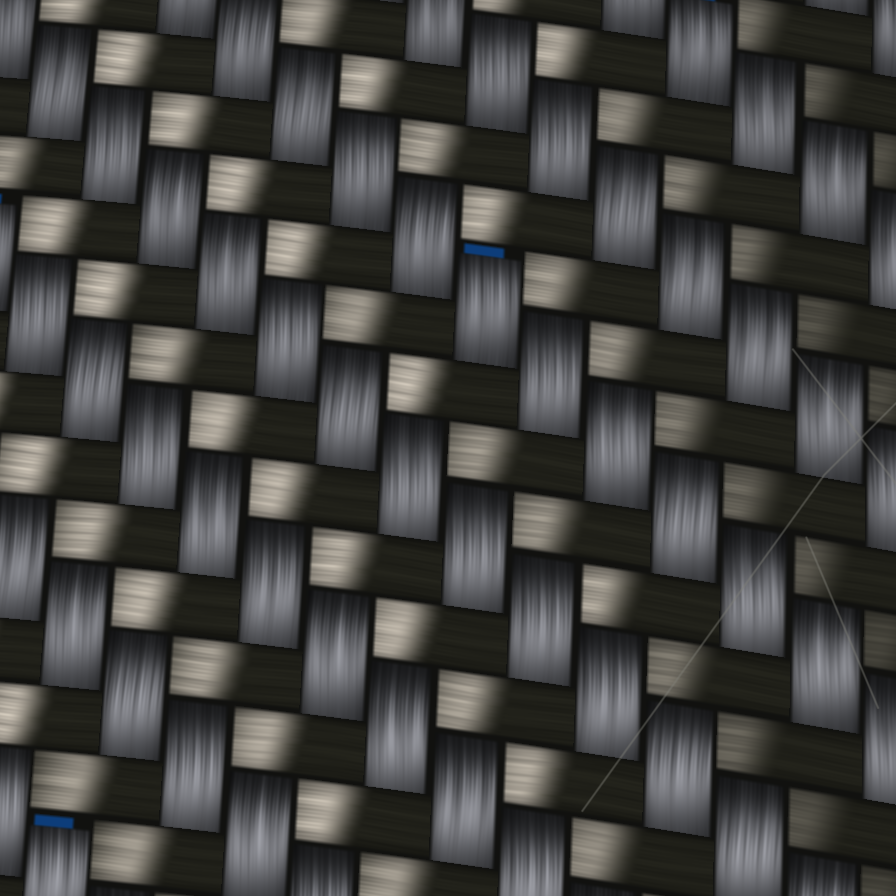
A WebGL 1 fragment shader for this texture:

```glsl
precision highp float;

uniform vec2 u_resolution;

// Weave layout in canvas units, y pointing down
const vec2 ORIGIN = vec2(0.5013, 0.4688);
const vec2 COLUMN_STEP = vec2(0.0745, 0.0101);
const vec2 ROW_STEP = vec2(-0.0033, 0.0676);
const vec2 BEND_COLUMN = vec2(0.00049, 0.00033);
const vec2 BEND_ROW = vec2(0.0, 0.00036);
const vec2 BEND_CROSS = vec2(0.0004, 0.0001);
const float TWILL = 4.0;
const float EDGE = 0.035;
const float BLUE_RARITY = 0.93;
const float SCRATCH_WIDTH = 0.0011;

const vec3 GAP = vec3(0.065, 0.067, 0.06);
const vec3 BLUE = vec3(0.05, 0.24, 0.48);
const vec3 WEFT_DARK = vec3(0.125, 0.125, 0.098);
const vec3 WEFT_LIGHT = vec3(0.73, 0.70, 0.65);
const vec3 WARP_DARK = vec3(0.14, 0.145, 0.155);
const vec3 WARP_LIGHT = vec3(0.53, 0.535, 0.56);
const vec3 SCRATCH = vec3(0.50, 0.50, 0.47);

float hash(vec2 p) {
  return fract(sin(dot(p, vec2(27.17, 61.73))) * 4375.85);
}

float band(float lo, float hi, float x) {
  return smoothstep(lo - EDGE, lo + EDGE, x) * (1.0 - smoothstep(hi - EDGE, hi + EDGE, x));
}

// Layered sines across a tow, drifting slowly along it; about -1 to 1
float fibres(float across, float along, float seed) {
  float a = across + 0.025 * sin(along * 4.0 + seed * 9.0);
  float sum = 0.0;
  float amp = 0.5;
  float freq = 17.0;
  for (int k = 0; k < 4; k++) {
    float fade = 0.65 + 0.35 * sin(along * (3.0 + freq * 0.08) + freq + seed * 20.0);
    sum += amp * fade * sin(a * freq + seed * freq * 3.0);
    freq *= 1.83;
    amp *= 0.78;
  }
  return sum * 0.75;
}

// Undo the bent lattice by fixed-point iteration
vec2 weaveCoords(vec2 p) {
  float det = COLUMN_STEP.x * ROW_STEP.y - COLUMN_STEP.y * ROW_STEP.x;
  vec2 w = vec2(0.0);
  for (int k = 0; k < 5; k++) {
    vec2 d = p - ORIGIN - BEND_COLUMN * w.x * w.x - BEND_ROW * w.y * w.y - BEND_CROSS * w.x * w.y;
    w = vec2(ROW_STEP.y * d.x - ROW_STEP.x * d.y, COLUMN_STEP.x * d.y - COLUMN_STEP.y * d.x) / det;
  }
  return w;
}

// Horizontal float: warm sheen at the left, nearly black at the right
vec3 weftColour(float along, float across, float seed, vec2 p) {
  float f = fibres(across, along, seed);
  float s = along + 0.14 * (across - 0.5) + 0.07 * (seed - 0.5) + 0.035 * f;
  float centre = mix(0.33, 0.08, p.x);
  float sheen = smoothstep(centre - 0.6, centre, s) * (1.0 - smoothstep(centre, centre + 0.32, s));
  sheen *= mix(1.0, 0.3, smoothstep(0.55, 1.0, p.x)) * (0.82 + 0.25 * seed);
  vec3 c = mix(WEFT_DARK * (1.0 + 0.22 * f), WEFT_LIGHT * (0.94 + 0.2 * f), sheen);
  return c * (1.0 - 0.45 * pow(abs(across * 2.0 - 1.0), 4.0));
}

// Vertical float: cool grey with a ragged glint below its middle
vec3 warpColour(float along, float across, float seed, vec2 p) {
  float f = fibres(across, along, seed);
  float t = (along - 0.6 + 0.14 * (across - 0.5) + 0.1 * f + 0.12 * (seed - 0.5)) / 0.32;
  float glint = exp(-t * t) * mix(0.7, 0.95, p.y) + 0.12;
  vec3 c = mix(WARP_DARK, WARP_LIGHT, glint) * (0.95 + 0.28 * f);
  c *= 0.55 + 0.45 * smoothstep(0.0, 0.35, along);
  return c * (1.0 - 0.5 * pow(abs(across * 2.0 - 1.0), 4.0));
}

float scratch(vec2 p, vec2 a, vec2 b) {
  vec2 ab = b - a;
  float d = length(p - a - ab * clamp(dot(p - a, ab) / dot(ab, ab), 0.0, 1.0));
  return 1.0 - smoothstep(0.0, SCRATCH_WIDTH * 2.0, d);
}

void main() {
  vec2 p = gl_FragCoord.xy / u_resolution;
  p.y = 1.0 - p.y;
  vec2 w = weaveCoords(p);
  vec2 cell = floor(w);
  vec2 f = w - cell;
  float phase = mod(cell.x - cell.y, TWILL);
  vec3 colour = GAP;

  if (phase < 1.5) {
    float seed = hash(vec2(cell.x - phase, cell.y));
    float along = f.x + phase;
    float mask = band(0.01 + 0.05 * seed, 2.03, along) * band(0.02, 0.91 + 0.06 * seed, f.y);
    colour = mix(colour, weftColour(along * 0.5, f.y, seed, p), mask);
  } else {
    float lower = 3.0 - phase;
    float seed = hash(vec2(cell.x, cell.y - lower) + 0.5);
    float along = f.y + lower;
    float blue = step(BLUE_RARITY, seed);
    colour = mix(colour, BLUE, blue * band(0.02, 0.2, along) * band(0.1, 0.7, f.x));
    float mask = band(0.03 + 0.16 * blue, 2.01, along) * band(0.03, 0.9 + 0.07 * seed, f.x);
    colour = mix(colour, warpColour(along * 0.5, f.x, seed, p), mask);
  }

  // Surface scratches
  float wear = scratch(p, vec2(0.65, 0.905), vec2(0.92, 0.53));
  wear = max(wear, scratch(p, vec2(0.885, 0.39), vec2(1.0, 0.54)));
  wear = max(wear, scratch(p, vec2(0.9, 0.6), vec2(0.98, 0.79)));
  wear = max(wear, scratch(p, vec2(0.92, 0.53), vec2(1.0, 0.45)));
  colour = mix(colour, SCRATCH, wear * 0.45);

  gl_FragColor = vec4(colour, 1.0);
}
```
